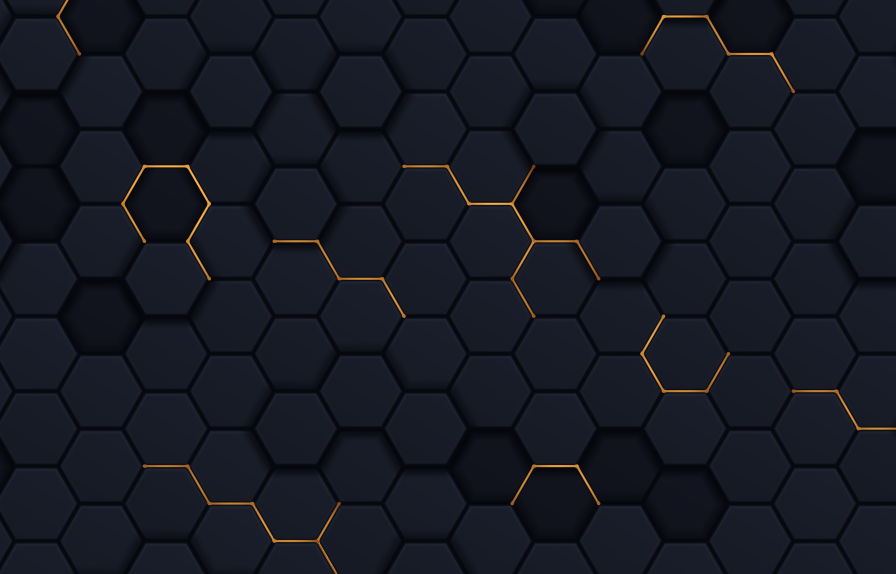
This pattern is drawn by a WebGL 1 fragment shader. Its source:

```glsl
precision highp float;
// Dark flat-top hexagon plates with soft seams, some sunk and some raised.
// Higher plates cast soft shadows on lower neighbours, and short random
// walks along the honeycomb edges glow in copper and gold.

uniform vec2 u_resolution;

const float ROWS = 7.66;                 // hexagon heights down the canvas
const vec2 ORIGIN = vec2(0.484, 0.72);   // centre of the first plate
const vec2 STEP = vec2(0.8660254, 0.5);  // column pitch, half row pitch
const float SIDE = 0.57735;              // hexagon side for height 1
const float SIXTH = 1.0471976;           // sixty degrees

const vec3 PLATE = vec3(0.094, 0.109, 0.154);
const vec3 SUNK = vec3(0.066, 0.074, 0.114);
const vec3 SEAM = vec3(0.022, 0.027, 0.052);
const vec3 RIM = vec3(0.030, 0.035, 0.047);
const vec3 COPPER = vec3(0.46, 0.22, 0.07);
const vec3 GOLD = vec3(0.98, 0.70, 0.28);

const float SUNK_SHARE = 0.10;
const float RAISED_SHARE = 0.11;
const float SHADOW_REACH = 0.19;
const float SEAM_INNER = 0.010;
const float SEAM_OUTER = 0.042;
const float TRACE_HALF_WIDTH = 0.014;
const int TRACE_COLUMNS = 4;
const int TRACE_ROWS = 3;
const int TRACE_MAX_EDGES = 6;

float hash(vec2 p) {
  return fract(sin(dot(p, vec2(12.9898, 78.233))) * 43758.5453);
}

// Signed distance to a flat-top hexagon of height 1.
float hexDistance(vec2 p) {
  p = abs(p);
  return max(p.y, dot(p, STEP)) - 0.5;
}

// Offset from the nearest plate centre.
vec2 hexLocal(vec2 p) {
  vec2 period = 2.0 * STEP;
  vec2 a = mod(p + STEP, period) - STEP;
  vec2 b = mod(p, period) - STEP;
  return dot(a, a) < dot(b, b) ? a : b;
}

// Plate level: -1 sunk, 0 flush, 1 raised.
float level(vec2 id) {
  float h = hash(id + 3.7);
  return step(1.0 - RAISED_SHARE, h) - step(h, SUNK_SHARE);
}

vec3 plates(vec2 p, float pixel) {
  vec2 local = hexLocal(p);
  vec2 id = floor((p - local) / STEP + 0.5);
  float height = level(id);
  float inset = -hexDistance(local);

  // Face: diagonal sheen and a slight tone change per plate
  vec3 color = mix(PLATE, SUNK, max(-height, 0.0));
  color *= 1.0 + 0.12 * dot(local, vec2(0.5, -0.8));
  color *= 0.97 + 0.06 * hash(id + 19.1);

  // Lit bevel just inside the seam
  float bevel = smoothstep(0.025, 0.045, inset)
              * (1.0 - smoothstep(0.045, 0.07 + pixel, inset));
  color += RIM * bevel * (0.35 - 0.8 * local.y) * (1.0 + min(height, 0.0));

  // Shadows from higher neighbours, strongest from above
  float shadow = 0.0;
  for (int k = 0; k < 6; k++) {
    float angle = (float(k) + 0.5) * SIXTH;
    vec2 toward = vec2(cos(angle), sin(angle));
    float drop = max(level(id + floor(toward / STEP + 0.5)) - height, 0.0);
    float fall = 1.0 - smoothstep(0.0, SHADOW_REACH, hexDistance(local - toward));
    shadow = max(shadow, min(drop, 1.3) * fall * (0.68 - 0.2 * toward.y));
  }
  color = mix(color, SEAM * 0.6, min(shadow, 0.95));

  float seam = 1.0 - smoothstep(SEAM_INNER, SEAM_OUTER + 0.3 * pixel, inset);
  return mix(color, SEAM, 0.92 * seam);
}

// Colour in rgb and coverage in a of all glowing edge walks.
vec4 traces(vec2 p, float pixel) {
  vec4 result = vec4(0.0);
  for (int i = 0; i < TRACE_COLUMNS; i++) {
    for (int j = 0; j < TRACE_ROWS; j++) {
      vec2 seed = vec2(float(i), float(j)) * 7.3 + 2.1;
      float column = floor(3.5 * float(i) + 2.6 * hash(seed));
      float row = floor(2.6 * float(j) + 2.0 * hash(seed + 1.3));
      vec2 start = vec2(column * STEP.x + SIDE, row + 0.5 * mod(column, 2.0));
      float angle = 2.0 * SIXTH * floor(3.0 * hash(seed + 2.9));
      float turn = hash(seed + 4.1) < 0.5 ? -1.0 : 1.0;
      float edges = 3.0 + floor(4.0 * hash(seed + 5.7));

      for (int s = 0; s < TRACE_MAX_EDGES; s++) {
        float n = float(s);
        if (n >= edges) break;
        vec2 along = vec2(cos(angle), sin(angle));
        float t = clamp(dot(p - start, along) / SIDE, 0.0, 1.0);
        float d = length(p - start - along * SIDE * t);
        float width = TRACE_HALF_WIDTH * (1.0 + 0.6 * smoothstep(0.42, 0.5, abs(t - 0.5)));
        float cover = 1.0 - smoothstep(width - 0.7 * pixel, width + 0.7 * pixel, d);

        // Brightness drifts between corners and dims at both ends
        float shine = mix(hash(seed + n), hash(seed + n + 1.0), t);
        float ends = sin(3.0 * SIXTH * (n + t) / edges);
        shine = clamp(0.55 * shine + 0.35 * ends + 0.25 * sin(3.0 * SIXTH * t), 0.0, 1.0);
        if (cover > result.a) result = vec4(mix(COPPER, GOLD, shine), cover);

        start += along * SIDE;
        turn *= hash(seed + n + 8.3) < 0.6 ? -1.0 : 1.0;
        angle += turn * SIXTH;
      }
    }
  }
  return result;
}

void main() {
  float pixel = ROWS / u_resolution.y;
  vec2 p = vec2(gl_FragCoord.x, u_resolution.y - gl_FragCoord.y) * pixel - ORIGIN;
  vec4 glow = traces(p, pixel);
  gl_FragColor = vec4(mix(plates(p, pixel), glow.rgb, glow.a), 1.0);
}
```
